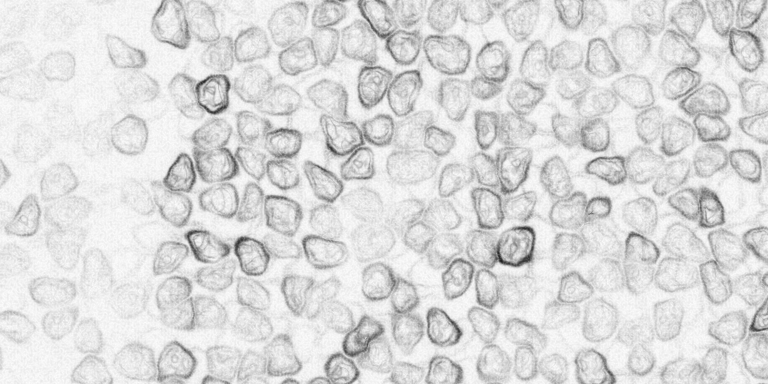
A Shadertoy shader for this pattern:

```glsl
// Draws a pale field of crowded, rounded grains seen as pencil-like edges.
// Jittered ellipses press against each other; their soft outlines, inner
// strokes, small cores and fine tooth add up to ink laid on near-white paper.

const float GRAIN_SPACING = 0.101;        // all lengths in canvas heights
const float JITTER        = 0.66;
const vec2  AXES_SMALL    = vec2(0.045, 0.032);
const vec2  AXES_LARGE    = vec2(0.065, 0.047);
const float LOBE_AMOUNT   = 0.09;
const float CONTACT_GAP   = 0.0045;
const float CORNER_ROUND  = 0.014;
const float LINE_WIDTH    = 0.0052;
const float INK_FAINT     = 0.19;
const float INK_DARK      = 0.92;
const float GHOST_INK     = 0.09;
const float VEIN_INK      = 0.085;
const float TOOTH_INK     = 0.115;
const float TOOTH_SCALE   = 115.0;
const vec3  PAPER         = vec3(0.99);
const float TAU           = 6.2831853;

struct Grain {
    float edge;   // signed distance to the outline, negative inside
    float lead;   // how much nearer this grain is than the next one
    vec2 local;   // position relative to the grain centre
    vec4 traits;  // random values of this grain
    vec4 other;   // random values of the next grain
};

vec4 hash4(vec2 p) {
    vec4 q = fract(vec4(p.xyxy) * vec4(0.1031, 0.1030, 0.0973, 0.1099));
    q += dot(q, q.wzxy + 33.33);
    return fract((q.xxyz + q.yzzw) * q.zywx);
}

// Gradient noise, roughly -0.7 to 0.7
float corner(vec2 cell, vec2 offset) {
    float angle = TAU * hash4(cell).x;
    return dot(vec2(cos(angle), sin(angle)), offset);
}

float noise(vec2 p) {
    vec2 i = floor(p), f = fract(p);
    vec2 u = f * f * f * (f * (f * 6.0 - 15.0) + 10.0);
    vec2 e = vec2(0.0, 1.0);
    return mix(mix(corner(i, f), corner(i + e.yx, f - e.yx), u.x),
               mix(corner(i + e.xy, f - e.xy), corner(i + e.yy, f - e.yy), u.x), u.y);
}

vec2 noise2(vec2 p) {
    return vec2(noise(p), noise(p + vec2(37.2, 91.7)));
}

float smoothMax(float a, float b, float k) {
    float h = max(k - abs(a - b), 0.0) / k;
    return max(a, b) + 0.25 * h * h * k;
}

float softLine(float d, float width) {
    return exp(-d * d / (width * width));
}

// Grains thin out towards the left
float rightward(float x) {
    return smoothstep(0.03, 0.36, x * iResolution.y / iResolution.x);
}

// Distance to one lobed ellipse
float grainDistance(vec2 p, vec4 traits) {
    float tilt = (traits.y - 0.5) * TAU * 0.5;
    vec2 axes = mix(AXES_SMALL, AXES_LARGE, traits.zw);
    vec2 q = mat2(cos(tilt), -sin(tilt), sin(tilt), cos(tilt)) * p / axes;
    float lobe = 1.0 + LOBE_AMOUNT * sin(3.0 * atan(q.y, q.x + 1e-5) + TAU * traits.x);
    float k = length(q) / lobe;
    return k * (k - 1.0) / max(length(q / axes), 1e-3);
}

// Nearest grain, flattened where it touches its neighbour
Grain nearestGrain(vec2 p, float seed) {
    vec2 tile = floor(p / GRAIN_SPACING);
    Grain best = Grain(1.0, 0.0, vec2(1.0), vec4(0.0), vec4(0.0));
    float second = 1.0;
    for (int y = -1; y <= 1; y++)
    for (int x = -1; x <= 1; x++) {
        vec2 id = tile + vec2(x, y);
        vec4 place = hash4(id + seed);
        vec2 centre = (id + 0.5 + JITTER * (place.xy - 0.5)) * GRAIN_SPACING;
        if (place.z > mix(0.6, 0.96, rightward(centre.x))) continue;
        vec4 traits = hash4(id + seed + 57.0);
        float d = grainDistance(p - centre, traits);
        if (d < best.edge) {
            second = best.edge;
            best = Grain(d, 0.0, p - centre, traits, best.traits);
        } else if (d < second) {
            second = d;
            best.other = traits;
        }
    }
    best.lead = second - best.edge;
    best.edge = smoothMax(best.edge, CONTACT_GAP - 0.5 * best.lead, CORNER_ROUND);
    return best;
}

float grainInk(vec4 traits) {
    return mix(INK_FAINT, INK_DARK, pow(traits.x, 2.8));
}

void mainImage(out vec4 fragColor, in vec2 fragCoord) {
    vec2 p = fragCoord / iResolution.y;

    // Broad changes: faint on the left, stronger in patches
    float focus = mix(0.35, 1.0, rightward(p.x)) * clamp(0.8 + 1.1 * noise(p * 2.7 + 4.0), 0.4, 1.25);

    // Irregular shapes from a bent domain
    vec2 bent = p + 0.015 * noise2(p * 13.0) + 0.007 * noise2(p * 36.0);
    Grain front = nearestGrain(bent, 11.0);
    Grain ghost = nearestGrain(bent + 0.05, 203.0);

    // Outlines with a halo and a broken inner echo; touching grains share ink
    float share = 0.5 * (1.0 - smoothstep(0.0, 0.012, front.lead));
    float ink = mix(grainInk(front.traits), grainInk(front.other), share) * focus;
    float pressure = clamp(0.9 + 1.4 * noise(p * 17.0 + 8.0), 0.25, 1.6);
    float echoPressure = clamp(0.5 + 1.6 * noise(p * 24.0 + 31.0), 0.0, 1.0);
    float wander = 0.013 + 0.011 * noise(p * 30.0);
    float tooth = length(noise2(p * TOOTH_SCALE));
    float lines = pressure * (softLine(front.edge, LINE_WIDTH) + 0.12 * exp(-abs(front.edge) / 0.011))
                + 0.6 * echoPressure * softLine(front.edge + wander, 0.8 * LINE_WIDTH);

    // Inner strokes, and a small ring-shaped core in some grains
    float inside = smoothstep(0.004, -0.01, front.edge);
    float stroke = softLine(noise(bent * 33.0 + 17.0) - 0.17, 0.1);
    vec2 coreAt = 0.026 * (front.traits.zw - 0.5);
    float ring = length(front.local - coreAt) - 0.009 + 0.011 * noise(p * 50.0);
    float core = step(0.6, front.traits.y) * softLine(ring, 0.004);

    // Veins inside the grains and tooth of the paper
    float vein = 1.0 - smoothstep(0.0, 0.2, abs(noise(bent * 31.0)));
    float fineVein = 1.0 - smoothstep(0.0, 0.2, abs(noise(bent * 62.0 + 5.0)));

    float total = TOOTH_INK * tooth * (0.85 + 0.3 * inside);
    total += ink * lines * (0.75 + 0.8 * tooth);
    total += inside * (core * (0.03 + 0.3 * ink) + 0.22 * ink * stroke);
    total += VEIN_INK * (0.45 * vein + 0.5 * fineVein) * mix(0.25, 0.45 + 0.45 * focus, inside);
    total += GHOST_INK * focus * pressure * softLine(ghost.edge, 1.3 * LINE_WIDTH) * (0.6 + 1.4 * tooth);

    fragColor = vec4(PAPER * exp(-total), 1.0);
}
```
